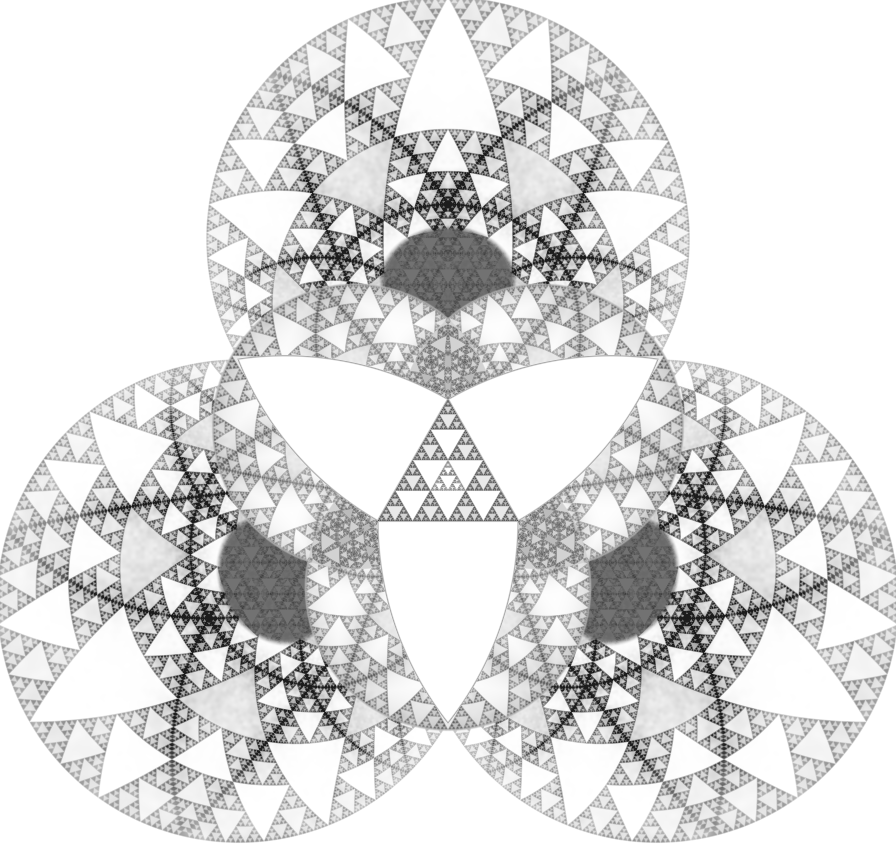
Write a Shadertoy shader that draws this background.

```glsl
const float ROOT3 = 1.7320508;
const float THIRD_TURN = 2.0943951;
const vec3 PAPER = vec3(1.0);
const vec3 INK = vec3(0.11);

float hash(vec2 p) {
    return fract(sin(dot(p, vec2(127.1, 311.7))) * 4375.85);
}

float valueNoise(vec2 p) {
    vec2 i = floor(p), f = fract(p);
    f = f * f * (3.0 - 2.0 * f);
    vec2 x = vec2(1.0, 0.0);
    return mix(mix(hash(i), hash(i + x), f.x),
               mix(hash(i + x.yx), hash(i + x.xx), f.x), f.y);
}

// Coverage of the region where the distance is negative
float cover(float dist, float blur) {
    return 1.0 - smoothstep(-blur, blur, dist);
}

vec2 invert(vec2 p, float power) {
    return p * power / max(dot(p, p), 1e-4);
}

// Tiled Sierpinski triangles: x = ink density, y = closeness to a tile side
vec2 gasket(vec2 p, float side, float blur) {
    vec2 cell = fract(vec2(p.x - p.y / ROOT3, 2.0 * p.y / ROOT3) / side);
    bool flipped = cell.x + cell.y > 1.0;
    if (flipped) cell = 1.0 - cell;
    vec3 bary = vec3(cell, 1.0 - cell.x - cell.y);
    float vein = exp(-9.0 * min(bary.x, min(bary.y, bary.z)));
    float ink = 1.0, soft = 1.2 * blur / side;
    for (int i = 0; i < 6; i++) {
        float largest = max(bary.x, max(bary.y, bary.z));
        float hole = cover(largest - 0.5, soft);
        hole = mix(hole, 0.25, smoothstep(0.15, 0.6, soft));
        float strength = 1.0 - 0.1 * max(float(i) - 1.0, 0.0);
        if (flipped && i == 0) strength = 0.85;
        ink *= 1.0 - hole * strength;
        if (largest < 0.5) break;
        bary = 2.0 * bary - step(vec3(largest), bary);
        soft *= 2.0;
    }
    return vec2(ink, vein);
}

// Outer lobes: a row of gaskets seen through a unit inversion
float outerInk(vec2 q, float pixel) {
    float side = ROOT3 / 4.0;
    vec2 w = invert(q, 1.0);
    float blur = pixel / max(dot(q, q), 1e-3);
    vec2 g = gasket(w - vec2(0.5 * side, 0.5), side, blur);
    float depth = smoothstep(0.5, 0.95, w.y);
    float grain = valueNoise(w * 95.0) * 0.6 + valueNoise(w * 38.0) * 0.4;
    float tone = mix(0.42, 0.95, depth) + 0.55 * g.y * smoothstep(0.5, 0.68, w.y);
    float ink = g.x * tone * mix(0.55, 1.3, grain);
    ink += 0.28 * g.y * grain * depth;

    // Dense core above the meeting point of the inner discs
    float core = cover(length((q - vec2(0.0, 0.82)) * vec2(0.82, 1.0)) - 0.225, 0.015);
    float fine = gasket(vec2(q.x, q.y - 0.68), 0.15, pixel).x;
    return mix(ink, 0.62 + 0.4 * fine * grain, core);
}

// Inner discs: a lighter row, inverted about a pole on the rim
float innerInk(vec2 axial, float pixel, float overlap) {
    float side = ROOT3 / 4.0;
    vec2 fromPole = axial + vec2(0.0, 0.145);
    vec2 w = invert(fromPole, 0.589);
    float blur = pixel * 0.589 / max(dot(fromPole, fromPole), 1e-3);
    vec2 g = gasket(w - vec2(0.5 * side, 0.5), side, blur);
    float fine = gasket(w, side * 0.5, blur).x;
    float grain = valueNoise(w * 80.0);
    float light = g.x * mix(0.38, 0.72, grain) + 0.12 * g.y;
    return mix(light, 0.2 + 0.65 * fine, overlap);
}

// Central triangle: one gasket with a smaller one in its middle
float centreInk(vec2 p, float halfHeight, float pixel) {
    float side = 2.0 * ROOT3 * halfHeight;
    float large = gasket(p + vec2(0.5 * side, halfHeight), side, pixel).x;
    float little = side * 0.25;
    vec2 corner = p + vec2(0.5 * little, 0.25 * halfHeight);
    float edge = max(-corner.y, abs(p.x) * ROOT3 * 0.5 + p.y * 0.5 - 0.25 * halfHeight);
    float small = gasket(corner, little, pixel).x * cover(edge, pixel);
    return max(large, small) * 0.95;
}

void mainImage(out vec4 fragColor, in vec2 fragCoord) {
    float pixel = 1.0 / (0.2828 * iResolution.y);
    vec2 p = (fragCoord - iResolution.xy * vec2(0.5, 0.4375)) * pixel;

    // Threefold mirror symmetry around the upward axis
    float angle = mod(atan(p.x, p.y) + 0.5 * THIRD_TURN, THIRD_TURN) - 0.5 * THIRD_TURN;
    vec2 q = length(p) * vec2(sin(abs(angle)), cos(angle));
    vec2 axis = vec2(0.5 * ROOT3, 0.5);
    vec2 axial = vec2(dot(q, vec2(-axis.y, axis.x)), dot(q, axis));

    // Silhouettes
    float lobe = length(q - vec2(0.0, 1.0)) - 1.0;
    float disc = length(q - 0.444 * axis) - 0.589;
    float otherDisc = length(q - 0.444 * vec2(-axis.x, axis.y)) - 0.589;
    float base = 0.169;
    float petal = max(base - axial.y, length(vec2(abs(axial.x) + 1.058, axial.y - base)) - 1.348);

    // Layers from back to front
    float ink = outerInk(q, pixel) * cover(lobe, pixel);
    float overlap = cover(otherDisc, pixel);
    ink = mix(ink, innerInk(axial, pixel, overlap), cover(disc, pixel));
    ink = mix(ink, 0.3, 0.7 * cover(abs(disc) - pixel, pixel));
    ink = mix(ink, 0.2, 0.7 * overlap * cover(abs(otherDisc) - pixel, pixel));
    ink = mix(ink, centreInk(p, base, pixel), cover(axial.y - base, pixel));
    ink *= 1.0 - cover(petal, pixel);
    ink = max(ink, 0.45 * cover(abs(petal) - 0.5 * pixel, pixel));

    fragColor = vec4(mix(PAPER, INK, clamp(ink, 0.0, 1.0)), 1.0);
}
```
